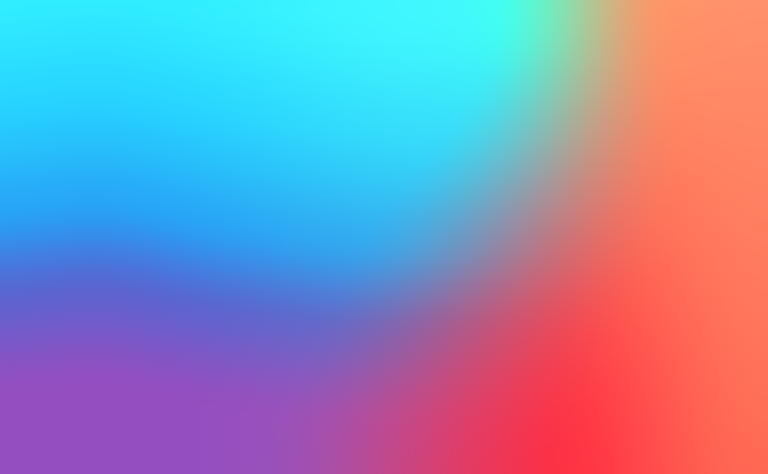
Write a Shadertoy shader that draws this background.

```glsl
// A soft mesh gradient: cyan over violet on the left, orange over red on the right.
// Each side is a chain of smooth colour ramps; a curved, widening seam blends them.

// Cool side: violet floor rising through indigo and azure to cyan.
vec3 coolSide(vec2 uv) {
    // Bend the horizon: a low hill near the left, then a dip toward the seam.
    float hill = exp(-pow((uv.x - 0.13) / 0.10, 2.0));
    float h = uv.y - 0.02 * hill + 0.07 * smoothstep(0.1, 0.55, uv.x);

    vec3 col = vec3(0.58, 0.306, 0.753);
    col = mix(col, vec3(0.333, 0.404, 0.824), smoothstep(0.15, 0.43, h));
    col = mix(col, vec3(0.157, 0.62, 0.961), smoothstep(0.36, 0.56, h));
    col = mix(col, vec3(0.149, 0.816, 1.0), smoothstep(0.48, 0.80, h));
    col = mix(col, vec3(0.195, 0.94, 1.0), smoothstep(0.70, 1.05, h));

    // Slight warming toward the seam, duller near the floor.
    vec3 warmth = vec3(0.06, 0.03, -0.07 * (1.0 - uv.y));
    return col + warmth * smoothstep(0.2, 0.6, uv.x);
}

// Warm side: a saturated ridge beside the seam fading to coral at the border.
vec3 warmSide(vec2 uv) {
    vec3 ridge = mix(vec3(1.0, 0.184, 0.259), vec3(1.0, 0.615, 0.38),
                     smoothstep(0.0, 1.1, uv.y));
    vec3 coral = mix(vec3(1.0, 0.412, 0.329), vec3(1.0, 0.569, 0.424), uv.y);
    return mix(ridge, coral, smoothstep(0.7, 1.0, uv.x));
}

void mainImage(out vec4 fragColor, in vec2 fragCoord) {
    vec2 uv = fragCoord / iResolution.xy;

    // The seam leans right with height and tightens toward the top.
    float seam = 0.55 + 0.205 * smoothstep(-0.05, 0.95, uv.y);
    float spread = mix(0.22, 0.12, smoothstep(0.4, 1.0, uv.y));
    float blend = smoothstep(seam - spread, seam + spread, uv.x);
    vec3 col = mix(coolSide(uv), warmSide(uv), blend);

    // Green glow where the seam meets the top.
    vec2 d = (uv - vec2(0.71, 1.02)) / vec2(0.08, 0.25);
    col += vec3(0.0, 0.05, -0.09) * exp(-dot(d, d));

    fragColor = vec4(clamp(col, 0.0, 1.0), 1.0);
}
```
